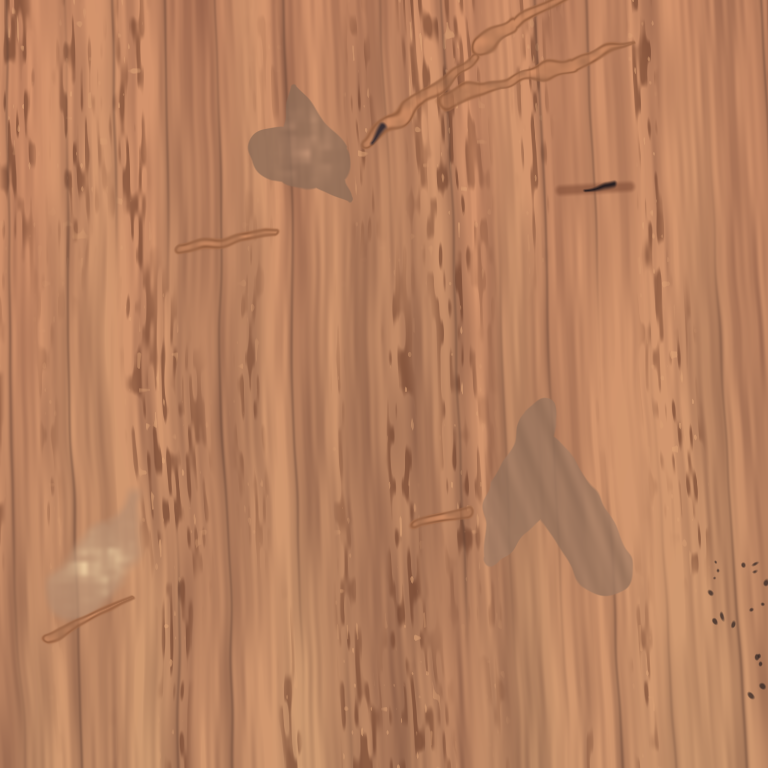
A three.js fragment shader for this texture:

```glsl
// Warm oak veneer: upright, slightly leaning grain built from stretched noise,
// with short pores and long dark lines. Over it lie grey translucent flakes,
// rimmed resin veins, a dark nick and a few black specks, made of capsules.
#define BROAD_GRAIN 0.75
#define STREAK_GRAIN 0.75
#define FIBRE_GRAIN 0.55
#define PORE_DEPTH 0.62
#define LINE_COUNT 14.0
#define LINE_DEPTH 0.32
#define EDGE 0.0016
#define DARK_WOOD vec3(0.595, 0.402, 0.302)
#define LIGHT_WOOD vec3(0.800, 0.567, 0.415)
#define FLAKE_GREY vec3(0.600, 0.460, 0.370)
#define RESIN vec3(0.740, 0.495, 0.345)
#define RESIN_RIM vec3(0.480, 0.290, 0.180)

varying vec2 vUv;

float hash(vec2 p) {
  vec3 q = fract(p.xyx * 0.1031);
  q += dot(q, q.yzx + 33.33);
  return fract((q.x + q.y) * q.z);
}

float noise(vec2 p) {
  vec2 i = floor(p), f = fract(p);
  f = f * f * (3.0 - 2.0 * f);
  return mix(mix(hash(i), hash(i + vec2(1.0, 0.0)), f.x),
             mix(hash(i + vec2(0.0, 1.0)), hash(i + 1.0), f.x), f.y);
}

// Signed distance to a capsule whose radius runs from ra to rb.
float capsule(vec2 p, vec2 a, vec2 b, float ra, float rb) {
  vec2 ab = b - a;
  float h = clamp(dot(p - a, ab) / dot(ab, ab), 0.0, 1.0);
  return length(p - a - ab * h) - mix(ra, rb, h);
}

float inside(float d, float soft) {
  return 1.0 - smoothstep(-soft, soft, d);
}

// Long dark lines, one per column, with a soft shadow on the left side.
float longLines(vec2 g) {
  float u = g.x * LINE_COUNT, id = floor(u);
  float dx = (fract(u) - mix(0.3, 0.7, hash(vec2(id, 5.0)))) / LINE_COUNT;
  float present = smoothstep(0.3, 0.65, noise(vec2(id * 7.0 + 0.5, g.y * 2.2)));
  float core = exp(-dx * dx / 0.000005);
  float shade = exp(-dx * dx / 0.00008) * (1.0 - smoothstep(-0.002, 0.002, dx));
  return present * (0.7 * core + 0.4 * shade);
}

vec3 wood(vec2 g) {
  float broad = noise(g * vec2(11.0, 0.9) + 3.0);
  float streak = noise(g * vec2(48.0, 2.2) + 17.0);
  float fibre = noise(g * vec2(170.0, 9.0) + 41.0);
  float tone = 0.62 + BROAD_GRAIN * (broad - 0.5) + STREAK_GRAIN * (streak - 0.5)
             + FIBRE_GRAIN * (fibre - 0.5) + 0.2 * (noise(g * vec2(3.0, 2.5)) - 0.5);
  vec3 c = mix(DARK_WOOD, LIGHT_WOOD, clamp(tone, -0.25, 1.12));
  // Ruddier towards the top, more olive towards the bottom.
  float ruddy = g.y - 0.5 + 0.8 * (noise(g * vec2(20.0, 1.5) + 70.0) - 0.5);
  c *= 1.0 + ruddy * vec3(0.02, -0.035, -0.03);
  // Pores gather in bands; some have a pale lip.
  float band = smoothstep(0.45, 0.8, noise(g * vec2(26.0, 2.4) + 90.0));
  float dash = noise(g * vec2(190.0, 30.0) + 120.0);
  float pore = band * smoothstep(0.52, 0.85, dash);
  c = mix(c, vec3(0.43, 0.25, 0.17), PORE_DEPTH * pore);
  float lip = band * smoothstep(0.86, 0.95, noise(g * vec2(160.0, 65.0) + 200.0));
  c = mix(c, vec3(0.87, 0.64, 0.46), 0.6 * lip);
  return mix(c, vec3(0.36, 0.24, 0.19), LINE_DEPTH * 1.4 * longLines(g));
}

// Translucent resin with a darker rim; d is the distance to its outline.
vec3 resin(vec3 c, float d, vec2 p) {
  float mottle = noise(p * 75.0);
  float rim = exp(-pow((d + 0.002) / 0.0022, 2.0));
  c = mix(c, RESIN * (0.82 + 0.35 * mottle), 0.7 * inside(d, EDGE));
  return mix(c, RESIN_RIM, rim * (0.2 + 0.5 * mottle));
}

void main() {
  vec2 p = vUv;
  vec2 g = p;
  g.x += (0.02 + 0.035 * p.x) * p.y + 0.012 * (noise(p * vec2(5.0, 4.0)) - 0.5)
       + 0.003 * (noise(p * vec2(30.0, 14.0)) - 0.5);
  vec3 c = wood(g);

  // Two grey flakes with slightly ragged outlines.
  vec2 w = p + 0.012 * (vec2(noise(p * 38.0), noise(p * 38.0 + 50.0)) - 0.5);
  float star = min(capsule(w, vec2(0.36, 0.80), vec2(0.425, 0.785), 0.036, 0.032),
               min(capsule(w, vec2(0.385, 0.89), vec2(0.40, 0.80), 0.004, 0.05),
                   capsule(w, vec2(0.42, 0.78), vec2(0.453, 0.738), 0.034, 0.005)));
  float wing = min(capsule(w, vec2(0.705, 0.46), vec2(0.68, 0.36), 0.02, 0.044),
               min(capsule(w, vec2(0.675, 0.35), vec2(0.64, 0.275), 0.043, 0.011),
                   capsule(w, vec2(0.71, 0.39), vec2(0.79, 0.26), 0.042, 0.036)));
  float ribs = noise(vec2(p.x * 75.0 + p.y * 28.0, p.y * 5.0)) - 0.5;
  c = mix(c, FLAKE_GREY * (1.0 + 0.2 * ribs), 0.78 * inside(wing, EDGE));
  float weave = noise(p * vec2(35.0, 110.0)) * noise(p * vec2(110.0, 30.0) + 9.0);
  float heart = inside(length(p - vec2(0.40, 0.81)) - 0.035, 0.03);
  c = mix(c, FLAKE_GREY * (0.91 + 0.5 * weave * heart), 0.78 * inside(star, EDGE));

  // Pearly blister with a bright crackled middle.
  float pearl = min(capsule(w, vec2(0.10, 0.23), vec2(0.145, 0.285), 0.038, 0.036),
                    capsule(w, vec2(0.15, 0.28), vec2(0.172, 0.35), 0.03, 0.01));
  float glow = exp(-dot(p - vec2(0.125, 0.265), p - vec2(0.125, 0.265)) / 0.0016);
  vec3 sheen = vec3(0.70, 0.54, 0.43) + glow * vec3(0.18, 0.22, 0.17) * (0.3 + 2.0 * weave);
  c = mix(c, sheen, 0.75 * inside(pearl, 0.009));

  // Forked vein at the top and three short ones.
  float vein = min(capsule(w, vec2(0.475, 0.815), vec2(0.55, 0.87), 0.008, 0.010),
               min(capsule(w, vec2(0.55, 0.87), vec2(0.62, 0.925), 0.010, 0.007),
               min(capsule(w, vec2(0.63, 0.94), vec2(0.665, 0.965), 0.015, 0.012),
                   capsule(w, vec2(0.665, 0.965), vec2(0.74, 1.005), 0.009, 0.006))));
  float fork = min(capsule(w, vec2(0.58, 0.868), vec2(0.65, 0.893), 0.012, 0.007),
               min(capsule(w, vec2(0.65, 0.893), vec2(0.745, 0.915), 0.007, 0.013),
                   capsule(w, vec2(0.745, 0.915), vec2(0.825, 0.945), 0.012, 0.002)));
  float twigs = min(capsule(w, vec2(0.235, 0.68), vec2(0.36, 0.70), 0.007, 0.005),
                min(capsule(w, vec2(0.54, 0.317), vec2(0.61, 0.333), 0.006, 0.009),
                    capsule(w, vec2(0.065, 0.168), vec2(0.17, 0.222), 0.008, 0.003)));
  c = resin(c, min(vein, min(fork, twigs)), p);

  // Dark vein tip, and the nick with its brown halo.
  c = mix(c, vec3(0.15, 0.13, 0.17), 0.85 * inside(capsule(w, vec2(0.482, 0.815), vec2(0.5, 0.833), 0.002, 0.004), 0.003));
  c = mix(c, vec3(0.50, 0.30, 0.21), 0.6 * inside(capsule(p, vec2(0.73, 0.752), vec2(0.82, 0.757), 0.006, 0.006), 0.004));
  c = mix(c, vec3(0.10, 0.08, 0.10), 0.9 * inside(capsule(w, vec2(0.765, 0.753), vec2(0.80, 0.757), 0.002, 0.003), 0.003));

  // Black specks near the lower right edge.
  for (int i = 0; i < 18; i++) {
    float k = float(i);
    vec2 at = vec2(0.92 + 0.08 * hash(vec2(k, 1.0)), 0.05 + 0.22 * hash(vec2(k, 2.0)));
    float size = 0.001 + 0.003 * hash(vec2(k, 3.0));
    c = mix(c, vec3(0.20, 0.15, 0.14), 0.75 * inside(length(w - at) - size, EDGE));
  }
  gl_FragColor = vec4(c, 1.0);
}
```
